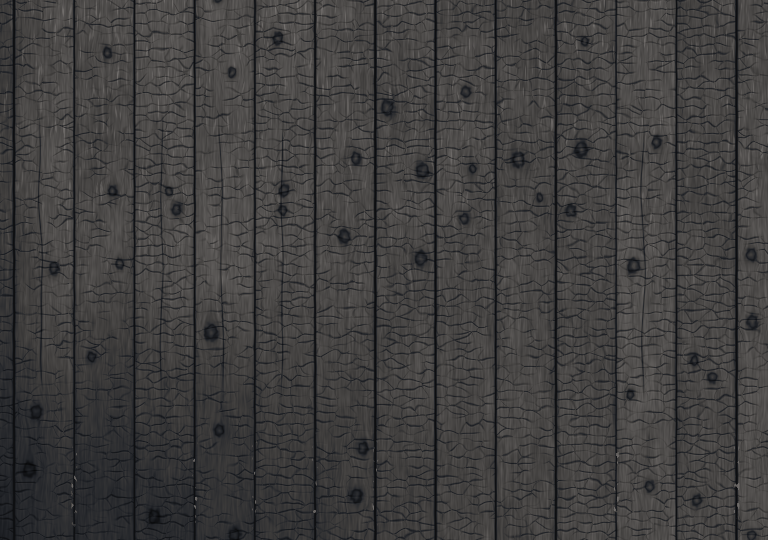
Reproduce this texture procedurally as a Shadertoy shader.

```glsl
const float PITCH = 0.1115;

vec2 hash2(vec2 c) {
    vec3 q = fract(c.xyx * vec3(0.1031, 0.1030, 0.0973));
    q += dot(q, q.yzx + 33.33);
    return fract((q.xx + q.yz) * q.zy);
}

// Gradient noise, roughly -0.7 to 0.7
float corner(vec2 cell, vec2 offset) {
    return dot(hash2(cell + offset) * 2.0 - 1.0, vec2(0.0));
}

float gradientDot(vec2 cell, vec2 f, vec2 offset) {
    return dot(hash2(cell + offset) * 2.0 - 1.0, f - offset);
}

float noise(vec2 p) {
    vec2 i = floor(p), f = fract(p);
    vec2 u = f * f * f * (f * (f * 6.0 - 15.0) + 10.0);
    float low = mix(gradientDot(i, f, vec2(0, 0)), gradientDot(i, f, vec2(1, 0)), u.x);
    float high = mix(gradientDot(i, f, vec2(0, 1)), gradientDot(i, f, vec2(1, 1)), u.x);
    return mix(low, high, u.y);
}

float stroke(float d, float halfWidth, float px) {
    return 1.0 - smoothstep(halfWidth - px, halfWidth + px, abs(d));
}

// Distance to the nearest cell border (x) and the border normal (yz)
vec3 cellBorder(vec2 p) {
    vec2 i = floor(p), f = fract(p), nearest = vec2(0.0);
    float best = 9.0;
    for (int k = 0; k < 9; k++) {
        vec2 o = vec2(k % 3 - 1, k / 3 - 1);
        vec2 r = o + 0.1 + 0.8 * hash2(i + o) - f;
        if (dot(r, r) < best) { best = dot(r, r); nearest = r; }
    }
    vec3 border = vec3(9.0, 0.0, 1.0);
    for (int k = 0; k < 25; k++) {
        vec2 o = vec2(k % 5 - 2, k / 5 - 2);
        vec2 r = o + 0.1 + 0.8 * hash2(i + o) - f;
        vec2 gap = r - nearest;
        if (dot(gap, gap) > 0.0001) {
            vec2 n = normalize(gap);
            float d = dot(0.5 * (r + nearest), n);
            if (d < border.x) border = vec3(d, n);
        }
    }
    return border;
}

void mainImage(out vec4 fragColor, in vec2 fragCoord) {
    float px = 1.0 / iResolution.y;
    vec2 p = fragCoord * px;
    float u = (p.x - 0.026) / PITCH;
    float board = floor(u);
    vec2 local = vec2(fract(u) * PITCH, p.y);
    vec2 trait = hash2(vec2(board + 20.0, 7.0));

    // Knots: dark halo, rough rim and paler heart; the grain bends around them
    float halo = 0.0, rim = 0.0, heart = 0.0, bend = 0.0;
    for (int j = -1; j <= 1; j++) {
        float slot = floor(p.y / 0.16) + float(j);
        vec2 place = hash2(vec2(board + 41.0, slot + 13.0));
        vec2 kind = hash2(vec2(board + 83.0, slot + 57.0));
        if (kind.x > 0.58) continue;
        vec2 d = local - vec2(mix(0.2, 0.8, place.x) * PITCH, (slot + place.y) * 0.16);
        float r = length(d * vec2(1.0, 0.8)) / mix(0.006, 0.012, kind.y);
        r += 0.45 * noise(p * 130.0);
        halo += exp(-0.7 * r * r);
        rim += exp(-14.0 * (r - 0.85) * (r - 0.85));
        heart += exp(-7.0 * r * r);
        bend += d.x * exp(-0.15 * r * r);
    }

    // Board tone and lengthwise grain
    vec2 g = vec2(local.x - 0.6 * bend + board * 3.17 + 10.0, p.y + trait.x * 9.0);
    float shade = 0.295 + 0.04 * (trait.y - 0.5);
    shade += 0.05 * noise(g * vec2(9.0, 4.0)) + 0.04 * noise(g * vec2(40.0, 18.0));
    shade += 0.07 * noise(g * vec2(190.0, 7.0)) + 0.07 * noise(g * vec2(330.0, 45.0));
    float pale = smoothstep(0.2, 0.45, noise(g * vec2(230.0, 28.0)));
    shade += 0.09 * pale * smoothstep(0.1, 0.9, p.y);

    // Charred checks: broken crosswise cracks with a lit lower lip
    vec2 size = vec2(0.031, 0.0165);
    vec2 warp = vec2(noise(g * 38.0), noise(g * 45.0 + 17.0));
    vec3 border = cellBorder(g / size + 0.55 * warp);
    float edge = border.x / length(border.yz / size);
    float across = smoothstep(0.3, 0.9, abs(border.z));
    float broken = smoothstep(-0.3, 0.15, noise(g * vec2(26.0, 34.0)) + 0.25 * (trait.x - 0.35));
    float crack = stroke(edge, 0.0011, px) * broken * mix(0.45, 1.0, across);
    float lip = stroke(edge - 0.0026, 0.0008, px) * broken * max(border.z, 0.0);
    shade = shade * (1.0 - 0.6 * crack) + 0.035 * lip;

    // Long lengthwise splits on some boards
    float course = 0.45 + 0.2 * (p.y - 0.5) * (trait.x - 0.5) + 0.1 * noise(vec2(p.y * 7.0, board));
    float extent = smoothstep(0.25, 0.32, p.y) * (1.0 - smoothstep(0.72, 0.82, p.y));
    shade *= 1.0 - 0.65 * step(0.72, trait.y) * extent * stroke(local.x - course * PITCH, 0.0009, px);

    shade *= 1.0 - 0.5 * min(halo, 1.0);
    shade *= 1.0 - 0.45 * min(rim, 1.0);
    shade += 0.1 * min(heart, 1.0);

    // Soot gathers toward the lower left and the left edge
    float soot = (1.0 - smoothstep(0.0, 0.6, p.y)) * (1.0 - smoothstep(0.25, 1.1, p.x));
    shade *= 1.0 - 0.42 * soot;
    shade *= 0.8 + 0.2 * smoothstep(0.0, 0.15, p.x);

    // Seams of uneven width with worn sides and pale chips near the foot
    float seam = floor(u + 0.5);
    vec2 wear = hash2(vec2(seam + 5.0, 91.0));
    float seamDist = (u - seam) * PITCH + 0.0012 * noise(vec2(p.y * 30.0, seam));
    shade *= 1.0 - 0.3 * exp(-abs(seamDist) / 0.003);
    shade = mix(shade, 0.055, stroke(seamDist, mix(0.0011, 0.0025, wear.x), px));
    float chip = smoothstep(0.2, 0.35, noise(p * vec2(170.0, 85.0))) * stroke(seamDist, 0.005, 0.002);
    chip *= step(0.6, wear.y) * smoothstep(0.01, 0.05, p.y) * (1.0 - smoothstep(0.15, 0.21, p.y));
    shade = mix(shade, 0.46, 0.8 * chip);

    vec3 tint = mix(vec3(0.92, 1.0, 1.15), vec3(1.03, 1.0, 0.98), smoothstep(0.1, 0.25, shade));
    fragColor = vec4(clamp(shade * tint, 0.0, 1.0), 1.0);
}
```
